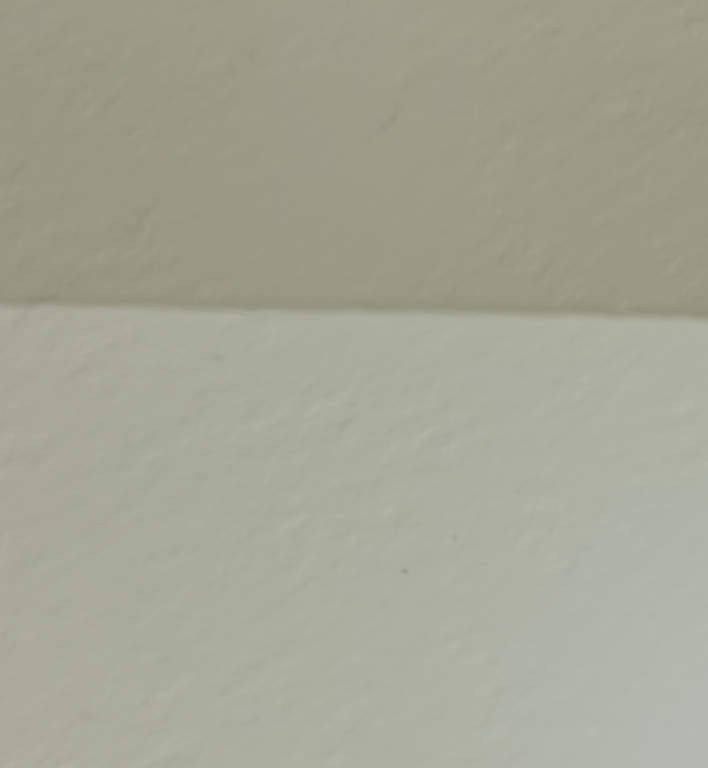
Give the GLSL for this texture, as a Shadertoy shader.

```glsl
vec2 hashGradient(vec2 cell) {
    vec2 q = vec2(dot(cell, vec2(127.1, 311.7)), dot(cell, vec2(269.5, 183.3)));
    return 2.0 * fract(sin(q) * 43758.5) - 1.0;
}

float gradientNoise(vec2 p) {
    vec2 cell = floor(p), f = fract(p);
    vec2 u = f * f * f * (f * (f * 6.0 - 15.0) + 10.0);
    float a = dot(hashGradient(cell), f);
    float b = dot(hashGradient(cell + vec2(1, 0)), f - vec2(1, 0));
    float c = dot(hashGradient(cell + vec2(0, 1)), f - vec2(0, 1));
    float d = dot(hashGradient(cell + vec2(1, 1)), f - vec2(1, 1));
    return mix(mix(a, b, u.x), mix(c, d, u.x), u.y);
}

float fbm(vec2 p, int octaves) {
    float sum = 0.0, amplitude = 0.5;
    for (int i = 0; i < octaves; i++) {
        sum += amplitude * gradientNoise(p);
        p = mat2(1.6, 1.2, -1.2, 1.6) * p + 17.3;
        amplitude *= 0.52;
    }
    return sum;
}

// Coordinates along and across a slanted trowel direction
vec2 slant(vec2 p, float angle, vec2 frequency) {
    float c = cos(angle), s = sin(angle);
    return vec2(c * p.x + s * p.y, c * p.y - s * p.x) * frequency;
}

float plasterHeight(vec2 p, float angle) {
    return fbm(slant(p, angle, vec2(20.0, 34.0)), 4);
}

// Grazing light on the plaster; shallow slopes fade so that lumps stay sparse
float relief(vec2 p, float angle, float threshold) {
    vec2 lightStep = vec2(-0.0022, 0.0030);
    float slope = plasterHeight(p - lightStep, angle) - plasterHeight(p + lightStep, angle);
    return sign(slope) * max(abs(slope) - threshold, 0.0) + 0.35 * slope;
}

float bump(vec2 p, vec2 center, vec2 radius) {
    vec2 d = (p - center) / radius;
    return exp(-dot(d, d));
}

vec3 upperWall(vec2 uv, float aboveEdge) {
    vec3 color = mix(vec3(0.598, 0.591, 0.514), vec3(0.606, 0.603, 0.521), uv.x);
    color += vec3(0.012, 0.015, 0.021) * bump(uv, vec2(0.53, 0.86), vec2(0.30, 0.25));
    color += vec3(0.009, 0.011, 0.013) * smoothstep(0.85, 1.0, uv.y);
    float shade = mix(0.006, 0.016, uv.x) * exp(-max(aboveEdge, 0.0) / 0.035);
    float groove = mix(0.014, 0.024, uv.x) * bump(vec2(aboveEdge), vec2(0.007), vec2(0.013));
    return color - shade - groove;
}

vec3 lowerWall(vec2 uv, float belowEdge) {
    float depth = clamp(belowEdge / 0.6, 0.0, 1.0);
    vec3 top = mix(vec3(0.651, 0.655, 0.597), vec3(0.674, 0.686, 0.628), uv.x);
    vec3 bottom = mix(vec3(0.666, 0.670, 0.611), vec3(0.692, 0.704, 0.657), uv.x);
    vec3 color = mix(top, bottom, depth);
    color += vec3(0.016, 0.020, 0.037) * bump(uv, vec2(1.03, 0.03), vec2(0.30, 0.32));
    color -= 0.005 * bump(uv, vec2(0.12, 0.36), vec2(0.30, 0.16));
    return color + vec3(0.012, 0.011, 0.011) * exp(-max(belowEdge, 0.0) / 0.040);
}

// Slanted dark scratch with a broken outline
float scratch(vec2 p, vec2 center, float angle, vec2 size) {
    vec2 d = slant(p - center, angle, 1.0 / size);
    d.y += 1.4 * gradientNoise(p * 42.0);
    return exp(-dot(d, d)) * smoothstep(-0.35, 0.35, gradientNoise(p * 65.0));
}

void mainImage(out vec4 fragColor, in vec2 fragCoord) {
    vec2 uv = fragCoord / iResolution.xy;
    vec2 p = fragCoord / iResolution.y;

    // Gently sloping, softly rounded boundary between both planes
    float edge = 0.6025 - 0.018 * uv.x + 0.0030 * gradientNoise(vec2(p.x * 13.0, 4.3));
    edge += 0.0035 * gradientNoise(vec2(p.x * 29.0, 8.7));
    float aboveEdge = uv.y - edge;
    float softness = 0.0095 + 0.0060 * gradientNoise(vec2(p.x * 11.0, 2.1));
    float upperMask = smoothstep(-softness, softness, aboveEdge);
    vec3 color = mix(lowerWall(uv, -aboveEdge), upperWall(uv, aboveEdge), upperMask);

    // Patchy plaster grain, calmer in the upper middle and lower right
    float calm = 0.80 * bump(uv, vec2(0.45, 0.76), vec2(0.24, 0.19));
    calm += 0.70 * bump(uv, vec2(0.95, 0.08), vec2(0.35, 0.28));
    float patches = smoothstep(-0.15, 0.30, fbm(p * 9.0 + 3.7, 3));
    patches += 0.35 * bump(uv, vec2(0.55, 0.50), vec2(0.14, 0.10));
    float roughness = mix(0.032, 0.098, patches) * (1.0 - calm);
    color += roughness * relief(p, mix(0.55, 0.70, upperMask), 0.06);

    // Faint mottling, also slightly warm or cool
    color += 0.010 * fbm(slant(p, 0.5, vec2(13.0, 20.0)), 3) * (1.0 - calm);
    color += vec3(0.006, 0.003, -0.007) * fbm(p * 9.0 + 31.0, 2);

    // Sparse shallow dents scattered over both planes
    float dents = smoothstep(0.24, 0.50, fbm(slant(p, 0.7, vec2(30.0, 50.0)) + 9.0, 2));
    color -= 0.034 * dents * (1.0 - calm);

    // Upper scratches and the worn left corner of the boundary
    float marks = scratch(p, vec2(0.505, 0.845), 0.95, vec2(0.034, 0.007));
    marks += 0.5 * scratch(p, vec2(0.54, 0.900), 0.85, vec2(0.030, 0.007));
    marks += 0.7 * scratch(p, vec2(0.32, 0.925), 0.80, vec2(0.040, 0.009));
    marks += 0.7 * scratch(p, vec2(0.18, 0.715), 0.75, vec2(0.045, 0.010));
    marks += 0.7 * scratch(p, vec2(0.06, 0.612), 0.40, vec2(0.050, 0.009));
    color -= 0.034 * marks;

    // Small pits in the lower plaster
    float pits = bump(uv, vec2(0.572, 0.256), vec2(0.0040, 0.0030));
    pits += 0.5 * bump(uv, vec2(0.643, 0.299), vec2(0.0035, 0.0050));
    pits += 0.4 * bump(uv, vec2(0.308, 0.534), vec2(0.0090, 0.0045));
    pits += 0.2 * bump(uv, vec2(0.120, 0.070), vec2(0.0140, 0.0080));
    color -= 0.10 * pits;

    fragColor = vec4(clamp(color, 0.0, 1.0), 1.0);
}
```
